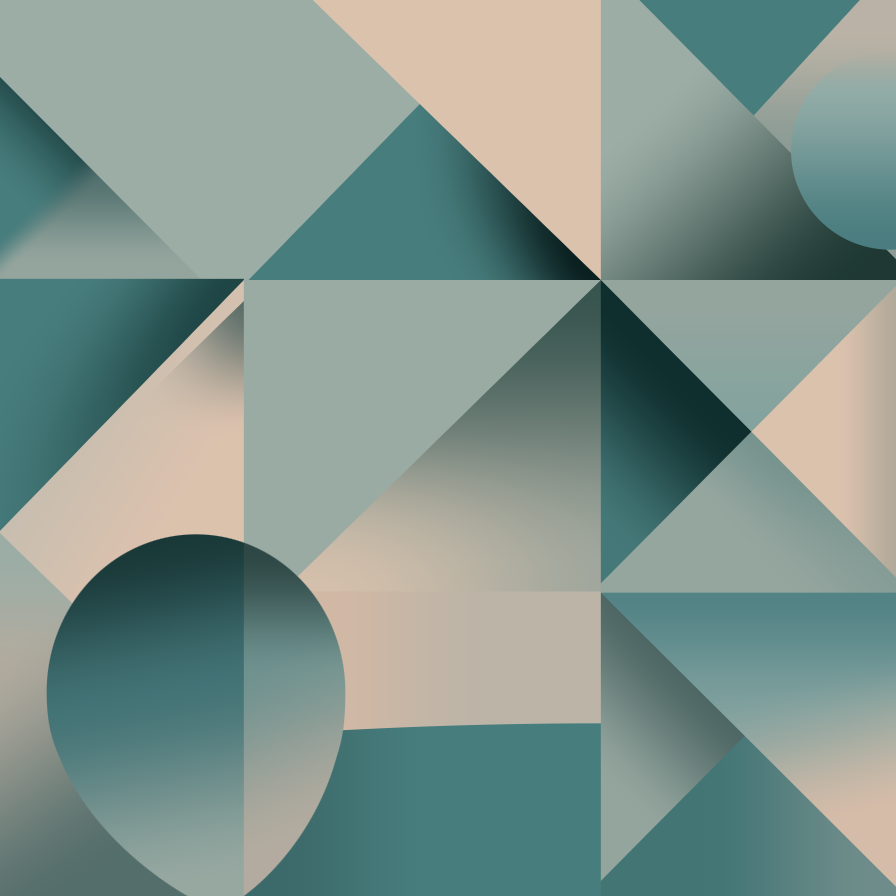
Reproduce this background procedurally as a Shadertoy shader.

```glsl
// Geometric mosaic of shaded triangles, an egg and a disc in teal, sage and peach.

const vec3 SAGE  = vec3(.61, .68, .65);
const vec3 TEAL  = vec3(.28, .49, .49);
const vec3 PEACH = vec3(.86, .76, .68);
const vec3 BEIGE = vec3(.73, .70, .65);
const vec3 INK   = vec3(.06, .18, .18);

// Antialiased coverage of a signed distance; the canvas is 7.68 units high.
float cover(float d) {
    return clamp(.5 + d * iResolution.y / 7.68, 0., 1.);
}

// Signed distance to the line a-b (a on the left), positive below it.
float below(vec2 p, vec2 a, vec2 b) {
    return dot(p - a, normalize(vec2(a.y - b.y, b.x - a.x)));
}

vec3 leftColumn(vec2 p) {
    // Upper tile: dark wedge with a pale fold
    float d = below(p, vec2(0, .66), vec2(1.72, 2.39));
    vec3 wedge = mix(INK, TEAL, smoothstep(-.5, .65, d));
    vec3 fold = mix(vec3(.32, .44, .43), SAGE * .95, smoothstep(1.45, 2.3, p.y));
    wedge = mix(wedge, fold, smoothstep(-.12, .15, below(p, vec2(0, 2.2), vec2(.7, 1.5))));
    vec3 top = mix(SAGE, wedge, cover(d));

    // Lower tiles: teal triangle, peach band and shaded corner
    float diagonal = below(p, vec2(0, 4.55), vec2(2.09, 2.4));
    vec3 band = mix(BEIGE * 1.06, PEACH, smoothstep(.2, 2.2, p.x + .6 * (p.y - 3.6)));
    float shadow = cover(below(p, vec2(1.3, 3.35), vec2(2.09, 2.58)));
    shadow *= smoothstep(1.15, 2.2, p.x) * (1. - smoothstep(2.5, 3.75, p.y));
    band = mix(band, vec3(.27, .37, .36), shadow * .9);
    vec3 corner = mix(SAGE, BEIGE * .96, smoothstep(4.7, 5.8, p.y));
    corner = mix(corner, vec3(.33, .43, .42), smoothstep(5.5, 8.1, p.y + .7 * p.x));
    band = mix(band, corner, cover(below(p, vec2(0, 4.57), vec2(.65, 5.2))));
    vec3 triangle = mix(TEAL, vec3(.12, .27, .27), smoothstep(-1.1, 0., diagonal) * smoothstep(-.4, 2., p.x));
    vec3 low = mix(triangle, band, cover(diagonal));
    return mix(top, low, cover(p.y - 2.39));
}

vec3 middleColumn(vec2 p) {
    // Upper tile: peach corner above a teal peak
    float slope = below(p, vec2(2.68, 0), vec2(5.15, 2.4));
    float shade = smoothstep(3.5, 5., p.x) * (1. - smoothstep(0., .95, slope));
    vec3 peak = mix(TEAL, INK * .7, shade);
    vec3 top = mix(SAGE, peak, cover(below(p, vec2(2.13, 2.4), vec2(3.59, .9))));
    top = mix(PEACH, top, cover(slope));

    // Centre tile: sage half and a glow rising from the bottom left
    float fall = smoothstep(2.4, 4.9, p.y);
    vec3 dusk = mix(vec3(.22, .33, .31), vec3(.62, .65, .61), fall);
    dusk = mix(dusk, vec3(.83, .75, .67), smoothstep(3.5, 5.1, p.y) * (1. - smoothstep(2.7, 5.5, p.x)));
    float lit = below(p, vec2(2.42, 5.07), vec2(5.15, 2.4));
    vec3 centre = mix(SAGE * .985, dusk, cover(lit));

    // Lower tile: beige over a gently bowed teal field
    vec3 low = mix(PEACH * .95, BEIGE * 1.01, smoothstep(2.8, 4.2, p.x));
    float t = (5.15 - p.x) / 2.23;
    vec3 field = mix(TEAL * .84, TEAL, smoothstep(2.3, 3.7, p.x));
    low = mix(low, field, cover(p.y - 6.2 - .06 * t * t));
    return mix(top, mix(centre, low, cover(p.y - 5.07)), cover(p.y - 2.4));
}

vec3 rightColumn(vec2 p) {
    // Upper tile: shaded ground, teal notch and disc
    float gloom = smoothstep(-.1, 2.5, (p.x - 5.5) * .75 + (p.y - 1.) * .8);
    vec3 top = mix(SAGE, vec3(.12, .22, .20), gloom);
    float left = below(p, vec2(5.48, 0), vec2(6.46, .99));
    float right = below(p, vec2(6.46, .99), vec2(7.37, 0));
    vec3 haze = mix(BEIGE, SAGE * .9, smoothstep(.2, 1.3, p.y));
    top = mix(haze, top, cover(left));
    top = mix(top, TEAL, cover(-left) * cover(-right));
    float disc = .85 - length(p - vec2(7.63, 1.29));
    vec3 ball = mix(vec3(.58, .68, .66), vec3(.29, .49, .50), smoothstep(.6, 2.15, p.y));
    top = mix(top, ball, cover(disc) * smoothstep(.4, .85, p.y));

    // Centre tile: four triangles around a crossing
    float falling = below(p, vec2(5.15, 2.4), vec2(6.44, 3.7));
    float rising = below(p, vec2(5.15, 5.), vec2(6.44, 3.7));
    vec3 north = mix(SAGE * .95, vec3(.52, .64, .62), smoothstep(2.5, 3.7, p.y));
    vec3 south = mix(vec3(.47, .58, .56), SAGE * .96, smoothstep(0., .75, falling));
    south = mix(south, SAGE * .95, smoothstep(3.9, 4.9, p.y) * .5);
    vec3 east = mix(PEACH, vec3(.69, .66, .60), smoothstep(7.15, 7.75, p.x));
    vec3 west = mix(INK, TEAL * .96, smoothstep(.1, 1.5, falling));
    vec3 centre = mix(mix(north, east, cover(rising)), mix(west, south, cover(rising)), cover(falling));

    // Lower tile: teal sky fading to peach, with two folds beneath
    float edge = below(p, vec2(5.15, 5.08), vec2(7.68, 7.6));
    vec3 sky = mix(vec3(.32, .51, .52), vec3(.50, .63, .62), smoothstep(5., 6.2, p.y));
    sky = mix(sky, PEACH * .97, smoothstep(5.7, 7.1, p.y + .25 * (p.x - 7.2)));
    vec3 fold = mix(vec3(.30, .40, .39), SAGE * .95, smoothstep(-.1, 1.15, edge));
    vec3 base = mix(TEAL * .94, vec3(.43, .55, .54), smoothstep(6., 7.5, p.x));
    fold = mix(fold, base, cover(below(p, vec2(5.15, 7.55), vec2(6.37, 6.32))));
    vec3 low = mix(sky, fold, cover(edge));
    return mix(top, mix(centre, low, cover(p.y - 5.08)), cover(p.y - 2.4));
}

// Egg with a round top and a tapered base, tinted differently across the seam.
vec3 addEgg(vec3 col, vec2 p) {
    vec2 q = p - vec2(1.68, 5.93);
    float down = max(q.y, 0.);
    q.x -= .055 * down * down;
    float taper = mix(2., 1.25, smoothstep(0., .6, q.y));
    float height = q.y < 0. ? 1.35 : 1.87;
    float shape = pow(abs(q.x) / 1.28, taper) + q.y * q.y / (height * height);
    float mask = clamp(.5 + (1. - shape) / max(fwidth(shape), 1e-4), 0., 1.);

    float y = p.y + .18 * (p.x - 1.4);
    vec3 deep = mix(vec3(.10, .22, .22), vec3(.26, .45, .46), smoothstep(4.6, 6., y));
    deep = mix(deep, SAGE * .97, smoothstep(5.8, 7.7, y));
    vec3 pale = mix(vec3(.18, .28, .27), vec3(.43, .57, .56), smoothstep(4.7, 5.8, p.y));
    pale = mix(pale, BEIGE * .96, smoothstep(5.5, 7.3, p.y + .4 * (p.x - 2.4)));
    return mix(col, mix(deep, pale, cover(p.x - 2.09)), mask);
}

void mainImage(out vec4 fragColor, in vec2 fragCoord) {
    vec2 p = fragCoord / iResolution.xy * 7.68;
    p.y = 7.68 - p.y; // measure downwards from the top edge
    vec3 col = mix(leftColumn(p), middleColumn(p), cover(p.x - 2.09));
    col = mix(col, rightColumn(p), cover(p.x - 5.15));
    fragColor = vec4(addEgg(col, p), 1);
}
```
